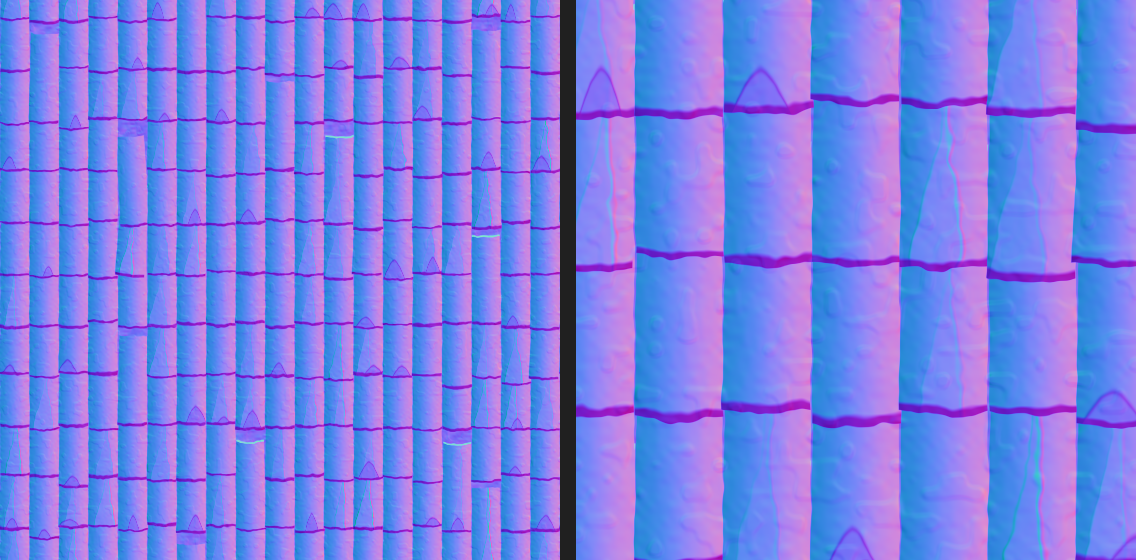
Left, the full canvas; right, a detail of the centre.
This texture map is drawn by a WebGL 1 fragment shader. Its source:

```glsl
precision highp float;
// Tangent-space normal map of a weathered barrel-tile roof, seamless in both directions.
uniform vec2 u_resolution;

#define COLS 19.0        // tiles across
#define ROWS 11.0        // courses down
#define ROW_SHIFT 0.616  // height of the lowest course edge, in rows
#define TILE_LENGTH 1.76 // full tile length, in rows
#define CURVE 0.66       // sideways slope at the tile flanks
#define LIP 0.055        // thickness of the lower tile edge, in rows
#define JITTER 0.13      // height variation of the lower edges
#define MISSING 0.055    // share of lost tiles
#define CHIPPED 0.20     // share of tiles with a broken lower edge
#define CRACKED 0.27     // share of tiles with split faces
#define GRAIN 0.30       // strength of the surface relief

float hash(vec2 p) {
  vec3 q = fract(vec3(p.xyx) * vec3(0.1031, 0.1030, 0.0973));
  q += dot(q, q.yzx + 33.33);
  return fract((q.x + q.y) * q.z);
}

// Random value per tile; ids wrap around the canvas.
float rnd(vec2 id, float seed) {
  return hash(mod(id, vec2(COLS, ROWS)) + seed * vec2(17.3, 41.7));
}

// Value noise with a whole number of cells across the canvas.
float noise(vec2 uv, vec2 cells) {
  vec2 p = uv * cells;
  vec2 i = floor(p);
  vec2 f = fract(p);
  f = f * f * (3.0 - 2.0 * f);
  float a = hash(mod(i, cells));
  float b = hash(mod(i + vec2(1.0, 0.0), cells));
  float c = hash(mod(i + vec2(0.0, 1.0), cells));
  float d = hash(mod(i + 1.0, cells));
  return mix(mix(a, b, f.x), mix(c, d, f.x), f.y);
}

// Clay surface: soft dents, raised flakes and fine grit.
float relief(vec2 uv) {
  float flakes = smoothstep(0.62, 0.80, noise(uv, vec2(105.0, 118.0)));
  return 0.45 * noise(uv, vec2(61.0)) + 0.32 * flakes + 0.22 * noise(uv, vec2(233.0));
}

// Gaussian line profile.
float line(float d, float width) {
  return exp(-d * d / (width * width));
}

// One tile: slope in xy, coverage in z.
vec3 tile(vec2 p, vec2 id, vec2 px, float wobble) {
  vec2 q = p - id - vec2(0.5, 0.0);
  float tilt = (rnd(id, 1.0) - 0.5) * mix(0.05, 0.26, step(0.95, rnd(id, 2.0)));
  q += tilt * vec2(q.y - 0.8, -0.33 * q.x);
  q.y += JITTER * (rnd(id, 3.0) - 0.5) + 0.2 * pow(rnd(id, 4.0), 8.0);
  q.y += 0.025 * cos(3.14159 * q.x) + 0.035 * wobble;

  // Outline, slightly narrower towards the top
  float side = mix(0.503, 0.475, q.y / TILE_LENGTH) - abs(q.x + 0.02 * wobble);
  float cover = smoothstep(-px.x, px.x, side) * smoothstep(-px.y, px.y, q.y)
              * smoothstep(-px.y, px.y, TILE_LENGTH - q.y) * step(MISSING, rnd(id, 5.0));

  // Rounded face
  vec2 slope = vec2(CURVE * sin(2.9 * q.x) - 0.02, 0.06);

  // Split face: two ragged cracks spreading downwards with a flat shard between
  float cracked = step(rnd(id, 6.0), CRACKED);
  float t = clamp(q.y, 0.0, 1.0);
  float middle = 0.22 * (rnd(id, 7.0) - 0.5) + 0.12 * (t - 0.5);
  float spread = mix(0.31, 0.06, smoothstep(0.0, 1.0, t)) * (0.6 + 0.5 * rnd(id, 8.0));
  float left = q.x - middle + spread + 0.06 * wobble;
  float right = q.x - middle - spread - 0.08 * wobble;
  float shard = smoothstep(-0.015, 0.015, left) * smoothstep(-0.015, 0.015, -right);
  float facet = 0.35 * (rnd(id, 9.0) - 0.6);
  slope.x = mix(slope.x, facet, 0.62 * cracked * shard);
  float depth = cracked * mix(0.25, 0.95, pow(rnd(id, 10.0), 3.0));
  slope += depth * vec2(-0.5, 0.25) * line(left, 0.018);
  slope += depth * (vec2(0.6, -0.3) * line(right, 0.022) - vec2(0.6, -0.5) * line(right + 0.04, 0.018));

  // Broken arch at the lower edge
  float chipped = step(rnd(id, 11.0), CHIPPED);
  float reach = abs(q.x - 0.4 * (rnd(id, 12.0) - 0.5)) / mix(0.2, 0.38, rnd(id, 13.0));
  float arch = mix(0.15, 0.42, rnd(id, 14.0)) * (1.0 - pow(reach, 1.6)) + 0.07 * wobble - q.y;
  slope = mix(slope, vec2(0.3 * slope.x, -0.14), 0.85 * chipped * smoothstep(-0.012, 0.012, arch));
  slope.y -= 0.4 * chipped * line(arch, 0.022) * step(reach, 1.1);

  // Steep lower lip and bright upper rim
  float lip = LIP * mix(0.7, 1.25, rnd(id, 15.0));
  slope = mix(vec2(0.45 * slope.x + 0.02, -0.8), slope, smoothstep(0.65 * lip, 1.25 * lip, q.y));
  float rim = smoothstep(TILE_LENGTH - 0.045, TILE_LENGTH - 0.025, q.y);
  slope = mix(slope, vec2(0.0, 0.75), rim * step(0.4, rnd(id, 16.0)));
  return vec3(slope, cover);
}

void main() {
  vec2 uv = gl_FragCoord.xy / u_resolution;
  vec2 grid = vec2(COLS, ROWS);
  vec2 p = uv * grid - vec2(0.0, ROW_SHIFT);
  vec2 px = 0.8 * grid / u_resolution;
  float wobble = noise(uv, vec2(95.0, 77.0)) + 0.5 * noise(uv, vec2(190.0, 154.0)) - 0.75;

  // Mortar bed, then tiles from the lower course upwards
  vec2 slope = vec2(0.02, -0.14) + 0.3 * vec2(wobble, noise(uv, vec2(80.0, 240.0)) - 0.5);
  for (int r = -1; r <= 1; r++) {
    for (int c = -1; c <= 1; c++) {
      vec3 t = tile(p, floor(p) + vec2(float(c), float(r)), px, wobble);
      slope = mix(slope, t.xy, t.z);
    }
  }

  // Surface relief, rougher along the joints
  vec2 e = vec2(0.0016, 0.0);
  vec2 bump = vec2(relief(uv - e.xy) - relief(uv + e.xy), relief(uv - e.yx) - relief(uv + e.yx));
  float joint = smoothstep(0.40, 0.5, abs(fract(p.x) - 0.5));
  slope += GRAIN * (1.0 + 0.8 * joint) * bump;

  // Encode the normal
  slope *= min(1.0, 0.95 / max(length(slope), 0.001));
  float up = 0.94 * sqrt(1.0 - dot(slope, slope));
  gl_FragColor = vec4(0.5 + 0.5 * vec3(slope, up), 1.0);
}
```
